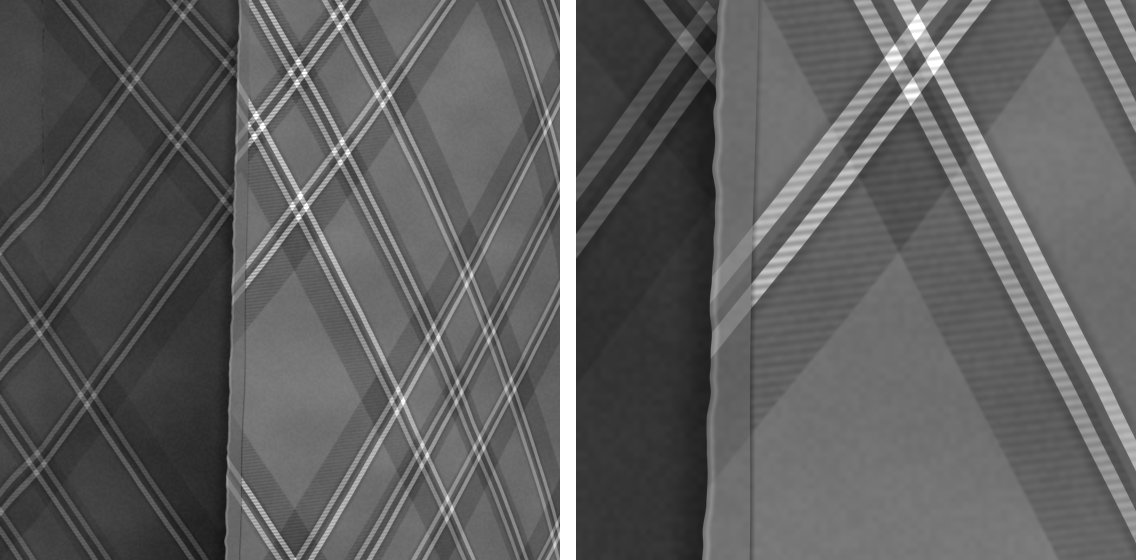
Left, the full canvas; right, a detail of the centre.
This texture is drawn by a WebGL 2 fragment shader. Its source:

```glsl
#version 300 es
precision highp float;
// Grey checked cloth in two panels: a shaded one on the left and a lit, curved one
// on the right, parted by a folded edge. Each diagonal is a pair of threads with a
// dark band beside it; loops bend and place the diagonals, noise adds wear.
uniform vec2 u_resolution;
out vec4 outColor;

// Each diagonal: (offset, side of its dark band; 0 centres the band)
const vec2 LIT_FALLING[6] = vec2[](vec2(-0.12, 1), vec2(0.325, -1), vec2(0.456, 0),
                                   vec2(0.592, 1), vec2(0.898, -1), vec2(0.977, 0));
const vec2 LIT_RISING[6] = vec2[](vec2(-0.55, 0), vec2(-0.305, 1), vec2(0.169, -1),
                                  vec2(0.345, 0), vec2(0.521, 1), vec2(0.938, -1));
const vec2 SHADE_FALLING[5] = vec2[](vec2(-0.35, 0), vec2(-0.14, 1), vec2(0.475, -1),
                                     vec2(0.729, 0), vec2(0.93, 1));
const vec2 SHADE_RISING[3] = vec2[](vec2(0.435, -1), vec2(0.656, 0), vec2(0.898, 1));

const float PAIR_HALF = 0.0105;    // centre of a pair to each thread
const float THREAD_HALF = 0.0046;
const float BAND_HALF = 0.031;
const float WEAVE_COUNT = 170.0;
const float LIT_GREY = 0.445;
const float SHADE_GREY = 0.255;
const float FOLD_GREY = 0.42;

float hash(vec2 p) {
  p = fract(p * vec2(0.1031, 0.1137));
  p += dot(p, p.yx + 33.33);
  return fract((p.x + p.y) * p.x * 91.7);
}

float noise(vec2 p) {
  vec2 i = floor(p), f = fract(p);
  f = f * f * (3.0 - 2.0 * f);
  return mix(mix(hash(i), hash(i + vec2(1, 0)), f.x),
             mix(hash(i + vec2(0, 1)), hash(i + vec2(1, 1)), f.x), f.y);
}

float fbm(vec2 p) {
  float sum = 0.0, gain = 0.5;
  for (int i = 0; i < 4; i++) {
    sum += gain * noise(p);
    p = p * 2.03 + 17.0;
    gain *= 0.5;
  }
  return sum;
}

// Soft-edged strip of the given half width
float strip(float d, float halfWidth, float soft) {
  return 1.0 - smoothstep(halfWidth - soft, halfWidth + soft, abs(d));
}

// Adds one diagonal to cloth = (thread light, band dark, gap dark)
void addDiagonal(inout vec3 cloth, float offset, float slope, float side, float size, float soft) {
  float d = offset * inversesqrt(1.0 + slope * slope) / size;
  float s = soft / size;
  cloth.x += strip(d - PAIR_HALF, THREAD_HALF, s) + 0.8 * strip(d + PAIR_HALF, THREAD_HALF, s);
  cloth.y += strip(d - side * BAND_HALF, BAND_HALF, s + 0.001);
  cloth.z += strip(d, PAIR_HALF * 1.9, s + 0.003);
}

vec3 litCloth(vec2 p, float soft) {
  vec3 cloth = vec3(0);
  float size = mix(1.0, 0.62, smoothstep(0.5, 1.0, p.x));
  float u = 1.0 - p.x;
  for (int i = 0; i < 6; i++) {
    float a = LIT_FALLING[i].x;
    float lean = 0.6 - 0.55 * max(a - 0.54, 0.0);
    float x = a + (lean - 0.27 * a * p.y) * p.y;
    addDiagonal(cloth, p.x - x, lean - 0.54 * a * p.y, LIT_FALLING[i].y, size, soft);

    float b = LIT_RISING[i].x;
    float steep = mix(0.8, 1.0, smoothstep(-0.3, 0.15, b));
    float y = b + steep * (2.0 - 0.4 * u) * u;
    addDiagonal(cloth, p.y - y, steep * (2.0 - 0.8 * u), LIT_RISING[i].y, size, soft);
  }
  return cloth;
}

vec3 shadeCloth(vec2 p, float soft) {
  vec3 cloth = vec3(0);
  for (int i = 0; i < 5; i++) {
    float a = SHADE_FALLING[i].x;
    float slope = min(1.27 + 0.45 * a, 1.48);
    addDiagonal(cloth, p.y - a - slope * p.x, slope, SHADE_FALLING[i].y, 0.95, soft);
  }
  for (int i = 0; i < 3; i++) {
    float y = SHADE_RISING[i].x - 1.36 * p.x + 0.02 * smoothstep(0.0, 0.08, p.x);
    addDiagonal(cloth, p.y - y, 1.36, SHADE_RISING[i].y, 0.95, soft);
  }
  return cloth;
}

void main() {
  vec2 p = gl_FragCoord.xy / u_resolution;
  p.y = 1.0 - p.y;                       // measured down from the top
  float soft = 0.8 / u_resolution.y;
  vec2 ripple = 0.006 * (vec2(fbm(p * 5.0), fbm(p * 5.0 + 40.0)) - 0.47);
  float weave = sin(6.2832 * WEAVE_COUNT * (p.y + 0.12 * p.x));
  float wear = fbm(p * vec2(7.0, 9.0)) - 0.47;
  float grain = noise(p * 260.0) - 0.5;

  // Lit panel, brightest beside the fold
  vec3 lit = litCloth(p + ripple, soft);
  float nearFold = 1.0 - smoothstep(0.45, 0.9, p.x);
  float right = LIT_GREY + 0.12 * wear - 0.04 * smoothstep(0.8, 1.0, p.x);
  right *= (1.0 - 0.15 * min(lit.y, 2.0)) * (1.0 - 0.14 * min(lit.z, 1.0));
  right += 0.018 * weave * min(lit.y, 1.0) * nearFold;
  right += lit.x * (0.25 + 0.11 * nearFold) * (1.0 + 0.18 * weave * nearFold);

  // Shaded panel, darkening down towards the fold
  vec3 shade = shadeCloth(p + ripple, soft);
  float left = SHADE_GREY + 0.09 * wear - 0.1 * smoothstep(0.15, 0.42, p.x) * smoothstep(0.1, 0.9, p.y);
  left += 0.035 * (1.0 - smoothstep(0.06, 0.09, p.x)) * (1.0 - 0.7 * p.y);
  left *= (1.0 - 0.11 * min(shade.y, 2.0)) * (1.0 - 0.15 * min(shade.z, 1.0));
  left += 0.17 * shade.x * (1.0 + 0.1 * weave);
  float seam = strip(p.x - 0.077 - 0.004 * (noise(p.yy * 40.0) - 0.5), 0.001, 0.002);
  left += seam * (1.0 - smoothstep(0.2, 0.6, p.y)) * 0.16 * (noise(p.yy * 90.0) - 0.55);

  // Folded edge with its shadows and frayed rim
  float foldLeft = 0.427 - 0.026 * p.y + 0.003 * (noise(p.yy * 60.0) - 0.5);
  float foldRight = 0.447 - 0.018 * p.y + 0.004 * (noise(p.yy * 6.0) - 0.5);
  float fold = FOLD_GREY + 0.12 * wear + 0.12 * lit.x - 0.04 * min(lit.y, 1.0);
  fold += 0.12 * strip(p.x - foldLeft - 0.003, 0.001, 0.002);
  left *= 1.0 - 0.3 * smoothstep(foldLeft - 0.025, foldLeft, p.x);
  right *= 1.0 - 0.5 * strip(p.x - foldRight, 0.001, 0.003) * smoothstep(0.1, 0.6, p.y);

  float grey = mix(left, fold, smoothstep(foldLeft - soft, foldLeft + soft, p.x));
  grey = mix(grey, right, smoothstep(foldRight - soft, foldRight + soft, p.x));
  outColor = vec4(vec3(clamp(grey + 0.025 * grain, 0.0, 1.0)), 1.0);
}
```
